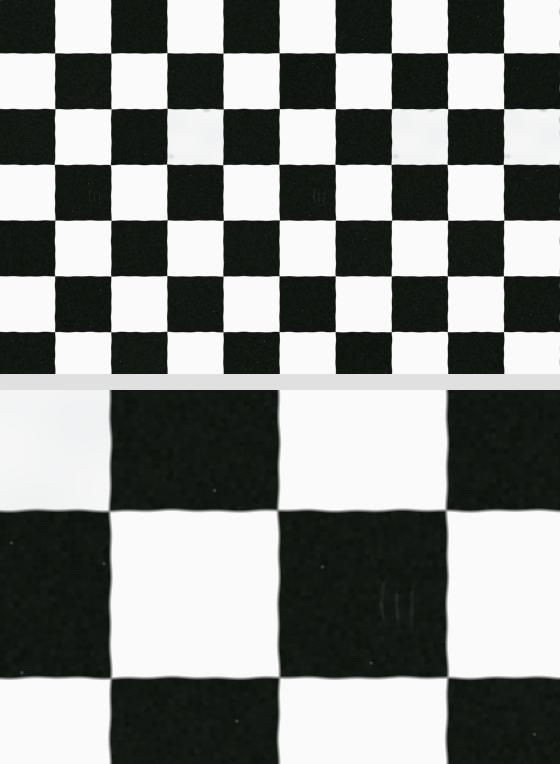
Top: the whole. Bottom: its middle third, enlarged.
Write a Shadertoy shader that draws this pattern.

```glsl
float hash(vec2 p) {
    p = fract(p * vec2(0.1031, 0.1137));
    p += dot(p, p.yx + 33.33);
    return fract((p.x + p.y) * p.x * 17.0);
}

// Nearest feature point: x = distance, y = random value of that point
vec2 cellular(vec2 p) {
    vec2 cell = floor(p), nearest = vec2(9.0, 0.0);
    for (int j = -1; j <= 1; j++)
    for (int i = -1; i <= 1; i++) {
        vec2 c = cell + vec2(i, j);
        vec2 point = c + 0.2 + 0.6 * vec2(hash(c + 7.0), hash(c + 61.0));
        float d = length(p - point);
        if (d < nearest.x) nearest = vec2(d, hash(c + 113.0));
    }
    return nearest;
}

// Signed distance to the nearest tile edge, positive in even tiles
vec2 edgeDistance(vec2 p) {
    vec2 parity = 1.0 - 2.0 * mod(floor(p), 2.0);
    return parity * (0.5 - abs(fract(p) - 0.5));
}

float blob(vec2 p, vec2 center, vec2 size) {
    vec2 d = (p - center) / size;
    return exp(-dot(d, d));
}

// Faint nested curved scuffs
float scuffs(vec2 q) {
    float mark = 0.0;
    for (int i = 0; i < 3; i++) {
        float k = float(i);
        float x = 0.61 + 0.09 * k + 0.6 * pow(q.y - 0.55, 2.0) * (2.0 - k);
        float reach = 1.0 - smoothstep(0.08, 0.15, abs(q.y - 0.54 - 0.02 * k));
        mark += reach * (1.0 - smoothstep(0.004, 0.018, abs(q.x - x)));
    }
    return mark;
}

void mainImage(out vec4 fragColor, in vec2 fragCoord) {
    vec2 uv = fragCoord / iResolution.xy;
    vec2 tiles = vec2(9.98, 6.71);
    vec2 p = vec2(uv.x, 1.0 - uv.y) * tiles + vec2(0.017, 0.042);
    vec2 tile = floor(p), q = fract(p);

    // Checker with slightly uneven printed edges
    vec2 wobble = 0.003 * (sin(p.yx * 9.0) + sin(p.yx * 23.0 + 1.7));
    vec2 softness = max(0.6 * tiles / iResolution.xy, vec2(0.011));
    vec2 side = clamp(edgeDistance(p + wobble) / softness, -1.0, 1.0);
    float dark = 0.5 + 0.5 * side.x * side.y;

    // Grainy black ink with pale specks
    vec2 grain = cellular(p * 24.0);
    vec2 dust = cellular(p * 14.0 + 40.0);
    vec3 black = vec3(0.07, 0.088, 0.07) + 0.012 * (hash(tile + 3.0) - 0.5);
    black += 0.035 * (grain.y - 0.5) * (1.0 - smoothstep(0.2, 0.8, grain.x));
    black += 0.16 * step(0.985, dust.y) * (1.0 - smoothstep(0.05, 0.22, dust.x));

    // Scuffs on two black tiles of the fourth row
    float scuffed = float(tile.y == 3.0 && (tile.x == 1.0 || tile.x == 5.0));
    black += 0.06 * scuffed * scuffs(q) * (0.4 + 0.6 * grain.y);

    // Smudged white tiles of the third row
    vec3 white = vec3(0.982);
    float smudged = float(tile.y == 2.0 && (tile.x == 3.0 || tile.x > 6.0));
    float cloud = 0.5 + 0.25 * (sin(q.x * 7.0 + q.y * 4.0) + sin(q.y * 9.0 - q.x * 3.0));
    float smudge = 0.015 + 0.02 * cloud;
    smudge += 0.13 * blob(q, vec2(0.7, 0.03), vec2(0.06, 0.025));
    smudge += 0.10 * blob(q, vec2(0.07, 0.85), vec2(0.05, 0.04));
    white -= smudged * smudge * vec3(1.1, 1.0, 0.9);

    fragColor = vec4(mix(white, black, dark), 1.0);
}
```
